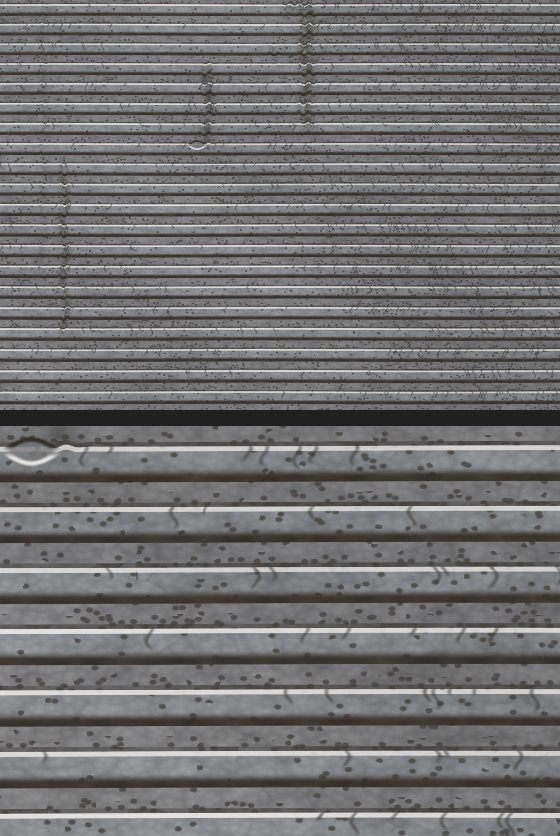
Top, the full canvas; bottom, a detail of the centre.
This texture is drawn by a WebGL 1 fragment shader. Its source:

```glsl
precision mediump float;
// Weathered corrugated metal: horizontal ribs with bright crests, dark grooves and grime.
#ifdef GL_FRAGMENT_PRECISION_HIGH
precision highp float;
#endif
uniform vec2 u_resolution;

// Rib layout: count grows slightly less dense towards the bottom
const float RIB_RATE = 20.94;
const float RIB_STRETCH = 0.873;
const float FIRST_CREST = 0.0125;

// Profile of one rib, as fractions of its height from top to bottom
const float SEAM_TOP = 0.17;
const float CREST_TOP = 0.245;
const float CREST_END = 0.325;
const float GROOVE_TOP = 0.70;
const float GROOVE_END = 0.835;

const vec3 CREST = vec3(0.90, 0.89, 0.88);
const vec3 UPPER_FACE = vec3(0.515, 0.53, 0.545);
const vec3 LOWER_FACE = vec3(0.475, 0.475, 0.485);
const vec3 GROOVE = vec3(0.205, 0.18, 0.155);
const vec3 SEAM = vec3(0.27, 0.255, 0.24);
const vec3 GRIME = vec3(0.25, 0.235, 0.215);

const float MOTTLE = 0.15;
const vec2 DENT = vec2(0.352, 0.354);
const vec2 DENT_SIZE = vec2(0.016, 0.011);

float hash(vec2 p) {
  p = fract(p * vec2(0.1031, 0.1137));
  p += dot(p, p.yx + 33.33);
  return fract((p.x + p.y) * p.x * 47.3);
}

// Cellular noise: distance to the nearest point, and that point's random value
vec2 cells(vec2 p) {
  vec2 base = floor(p), best = vec2(9.0, 0.0);
  for (int j = -1; j <= 1; j++) {
    for (int i = -1; i <= 1; i++) {
      vec2 c = base + vec2(float(i), float(j));
      vec2 point = c + vec2(hash(c + 17.0), hash(c + 71.0));
      float d = length(point - p);
      if (d < best.x) best = vec2(d, hash(c + 113.0));
    }
  }
  return best;
}

float band(float f, float a, float b, float soft) {
  return smoothstep(a - soft, a + soft, f) * (1.0 - smoothstep(b - soft, b + soft, f));
}

// Broad stains, heavier towards the right
float stains(vec2 p) {
  float s = sin(p.x * 9.0 + 2.0 * sin(p.y * 5.0)) + sin(p.y * 11.0 - p.x * 6.0 + 1.0);
  s += 0.6 * sin(p.x * 23.0 + 3.0 * sin(p.y * 13.0));
  return clamp(0.22 + 0.12 * s + 0.45 * smoothstep(0.65, 1.15, p.x), 0.0, 1.0);
}

// Ragged vertical scuff spanning several ribs
float scuff(vec2 q, float x, float top, float bottom, float width) {
  float drift = 0.004 * sin(q.y * 47.0 + x * 90.0);
  float d = (q.x - x - drift) / width;
  return exp(-d * d) * band(q.y, top, bottom, 0.03);
}

void main() {
  vec2 q = gl_FragCoord.xy / u_resolution;
  q.y = 1.0 - q.y;
  vec2 p = vec2(q.x * u_resolution.x / u_resolution.y, q.y);
  float soft = 0.55 * RIB_RATE / u_resolution.y;

  // Wear masks
  float stain = stains(p);
  float scuffs = scuff(q, 0.372, 0.16, 0.35, 0.010) + scuff(q, 0.548, 0.0, 0.31, 0.012)
    + 0.8 * scuff(q, 0.115, 0.40, 0.82, 0.007) + 0.35 * scuff(q, 0.077, 0.0, 0.70, 0.005)
    + scuff(q, 0.49, 0.12, 0.14, 0.009) + 0.7 * scuff(q, 0.525, -0.05, 0.03, 0.016);
  vec2 fine = cells(p * vec2(120.0, 170.0));
  vec2 blotch = cells(p * vec2(34.0, 60.0) + 5.0);
  float wear = clamp(stain + 0.6 * scuffs, 0.0, 1.0);

  // Rib position, bent a little where the sheet is scuffed
  float down = q.y - FIRST_CREST;
  float phase = RIB_RATE * down - RIB_STRETCH * down * down;
  phase += 0.5 * (CREST_TOP + CREST_END) + 0.012 * sin(p.x * 7.0 + down * 4.0);
  phase += scuffs * 0.07 * sin(p.x * 260.0 + 3.0 * q.y);
  float rib = floor(phase), f = phase - rib;
  float ribTone = hash(vec2(rib + 40.0, 7.0));

  // Faces with mottled metal
  vec3 color = mix(LOWER_FACE, UPPER_FACE, band(f, CREST_TOP, GROOVE_TOP, soft));
  color *= 1.0 + MOTTLE * (0.9 - fine.x - blotch.x) + 0.08 * (blotch.y - 0.5);
  color *= 1.03 - 0.16 * stain;

  // Dark flecks gather on the lower face, just above the crest
  float nearSeam = band(f, 0.02, CREST_TOP, 0.09);
  float fleck = step(0.94 - 0.22 * wear - 0.25 * nearSeam, fine.y);
  fleck *= 1.0 - smoothstep(0.2, 0.5, fine.x);
  color = mix(color, GRIME, 0.75 * fleck);

  // Short drips hang from the crest
  float column = p.x * 150.0 + 0.4 * sin(q.y * 300.0);
  vec2 dripCell = vec2(floor(column) + 3.0, rib + 50.0);
  float drip = step(hash(dripCell), 0.03 + 0.42 * wear * wear + 0.3 * scuffs);
  drip *= band(fract(column), 0.25, 0.75, 0.25);
  float dripEnd = CREST_END + 0.32 * hash(dripCell + 29.0);
  color = mix(color, GRIME, 0.55 * drip * band(f, CREST_TOP, dripEnd, 0.06));
  color = mix(color, GRIME, clamp(scuffs * (0.9 - 1.1 * blotch.x), 0.0, 0.65));

  // Seam dirt, bright crest and shadowed groove
  float dirt = clamp(0.45 + 0.5 * blotch.y + 0.4 * wear - 0.4 * fine.x, 0.0, 1.0);
  color = mix(color, SEAM, dirt * band(f, SEAM_TOP, CREST_TOP, soft));
  float shine = (0.88 + 0.12 * ribTone) * (1.0 - 0.65 * drip) * (1.0 - 0.2 * wear);
  color = mix(color, CREST, shine * band(f, CREST_TOP, CREST_END, soft));
  float shade = smoothstep(GROOVE_TOP - 0.10, GROOVE_TOP + 0.06, f);
  shade *= 1.0 - smoothstep(GROOVE_END - soft, GROOVE_END + soft, f);
  color = mix(color, GROOVE * (0.9 + 0.4 * blotch.x), 0.95 * shade);

  // Lens-shaped dent with a lit lower lip
  vec2 e = (q - DENT) / DENT_SIZE;
  float r = length(vec2(e.x, e.y * (1.0 + 0.5 * e.x * e.x)));
  color = mix(color, LOWER_FACE, 0.8 * (1.0 - smoothstep(0.7, 1.0, r)));
  float rim = band(r, 0.72, 1.05, 0.14);
  color = mix(color, e.y > 0.0 ? CREST : GROOVE, rim * smoothstep(0.0, 0.5, abs(e.y)));

  gl_FragColor = vec4(color, 1.0);
}
```
